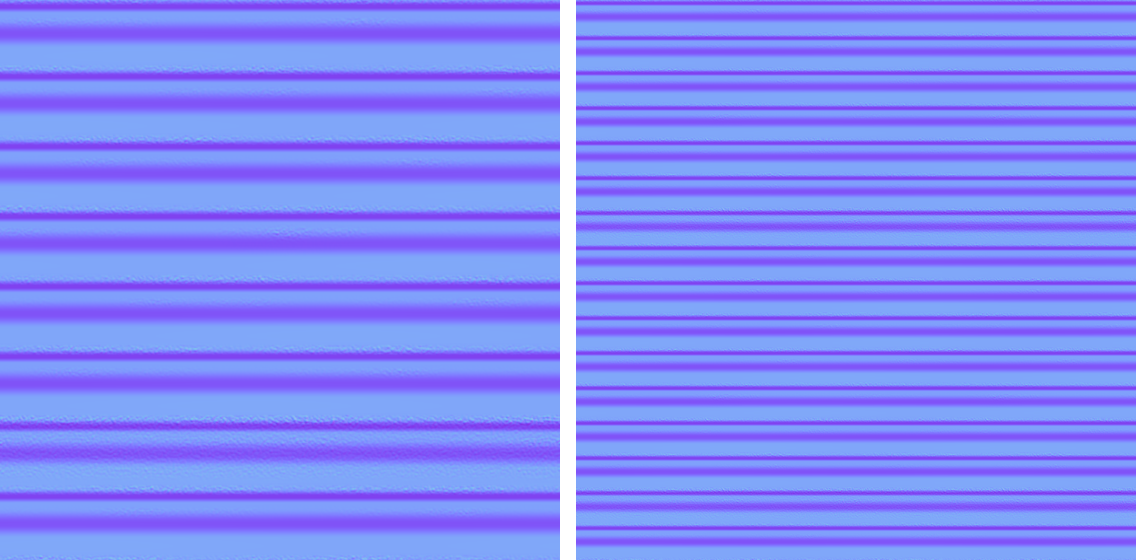
Left: one tile. Right: repeated 2 by 2.
A WebGL 1 fragment shader for this texture map:

```glsl
precision highp float;
uniform vec2 u_resolution;

const float TAU = 6.2831853;

vec2 hash2(vec2 cell) {
  vec2 p = fract(cell * vec2(0.1031, 0.1137));
  p += dot(p, p.yx + 33.33);
  return fract((p.x + p.y) * p.yx * vec2(17.3, 23.7));
}

// Slope of small rounded bumps, one per cell; wraps after `cells`.
vec2 bumpSlope(vec2 uv, float cells) {
  vec2 p = uv * cells;
  vec2 base = floor(p);
  vec2 slope = vec2(0.0);
  for (int j = -1; j <= 1; j++) {
    for (int i = -1; i <= 1; i++) {
      vec2 cell = base + vec2(float(i), float(j));
      vec2 offset = p - cell - hash2(mod(cell, cells));
      float falloff = max(0.0, 1.0 - dot(offset, offset));
      slope += offset * falloff * falloff;
    }
  }
  return slope;
}

// Vertical tilt across one corrugation, s running downwards from 0 to 1.
float ridgeTilt(float s) {
  float narrow = smoothstep(0.08, 0.18, s) * (1.0 - smoothstep(0.205, 0.29, s));
  float wide = smoothstep(0.36, 0.57, s) * (1.0 - smoothstep(0.60, 0.79, s));
  return 0.28 + 0.03 * cos(TAU * (s - 0.9)) - 0.75 * narrow - 0.61 * wide;
}

// Strength of the grain: rough lips on the ridges, in uneven patches.
float grainAmount(float x, float s, float row) {
  float patches = 0.55 + 0.28 * sin(TAU * 2.0 * x + row * 2.4)
                + 0.17 * sin(TAU * 5.0 * x - row * 1.7);
  float lip = smoothstep(0.0, 0.08, s) * (1.0 - smoothstep(0.12, 0.19, s));
  float shoulder = smoothstep(0.32, 0.40, s) * (1.0 - smoothstep(0.42, 0.54, s));
  float amount = lip * (0.3 + 0.7 * patches) + 0.5 * shoulder * patches * patches;

  // One corrugation is worn over its whole height.
  float worn = 1.0 - step(0.5, abs(row - 6.0));
  amount += 0.4 * worn * smoothstep(0.0, 0.1, s) * (1.0 - smoothstep(0.85, 1.0, s));

  // A small scuff on another.
  float scuff = 1.0 - step(0.5, abs(row - 3.0));
  vec2 d = vec2(x - 0.51, s - 0.43) / vec2(0.035, 0.09);
  return amount + 0.55 * scuff * exp(-dot(d, d));
}

void main() {
  vec2 uv = gl_FragCoord.xy / u_resolution;

  // Eight corrugations, counted from the top.
  float down = 8.0 * (1.0 - uv.y) + 0.1;
  float row = mod(floor(down), 8.0);
  float s = fract(down);

  vec2 grain = bumpSlope(uv, 192.0) * grainAmount(uv.x, s, row);
  vec2 tilt = vec2(0.0, ridgeTilt(s)) + grain * vec2(0.24, 0.5);
  tilt.y += 0.008 * sin(TAU * uv.x + row);

  // Encode the unit normal as a colour.
  vec3 normal = vec3(tilt, sqrt(max(0.0, 1.0 - dot(tilt, tilt))));
  gl_FragColor = vec4(0.5 + 0.5 * normal, 1.0);
}
```
